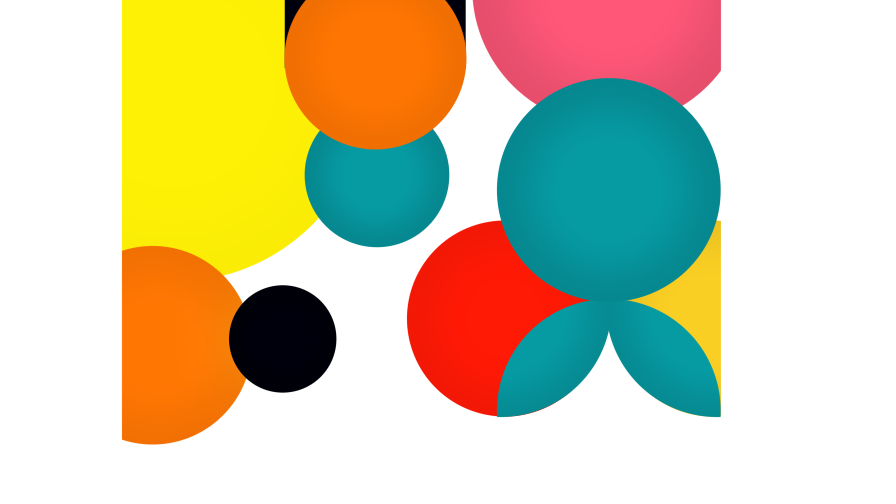
This background is drawn by a WebGL 1 fragment shader. Its source:

```glsl
precision highp float;

uniform vec2 u_resolution;

const vec3 WHITE = vec3(1.0);
const vec3 YELLOW = vec3(1.0, 0.945, 0.02);
const vec3 GOLD = vec3(0.98, 0.81, 0.14);
const vec3 ORANGE = vec3(1.0, 0.46, 0.01);
const vec3 RED = vec3(1.0, 0.10, 0.02);
const vec3 PINK = vec3(1.0, 0.34, 0.47);
const vec3 TEAL = vec3(0.025, 0.605, 0.64);
const vec3 INK = vec3(0.0, 0.0, 0.05);

float circle(vec2 p, vec2 center, float radius) {
    return length(p - center) - radius;
}

float box(vec2 p, vec2 low, vec2 high) {
    vec2 d = abs(p - 0.5 * (low + high)) - 0.5 * (high - low);
    return length(max(d, 0.0)) + min(max(d.x, d.y), 0.0);
}

float coverage(float dist, float pixel) {
    return 1.0 - smoothstep(-0.7 * pixel, 0.7 * pixel, dist);
}

// Paints a shape whose colour darkens softly towards its rim.
vec3 paint(vec3 base, vec3 color, float dist, float rimWidth, float rimShade, float pixel) {
    float rim = smoothstep(-rimWidth, 0.0, dist);
    return mix(base, color * (1.0 - rimShade * rim), coverage(dist, pixel));
}

vec3 disc(vec3 base, vec3 color, vec2 p, vec2 center, float radius, float rimShade, float pixel) {
    return paint(base, color, circle(p, center, radius), 0.6 * radius, rimShade, pixel);
}

void main() {
    // Canvas height is one unit; the composition stays centred.
    float pixel = 1.0 / u_resolution.y;
    vec2 p = (gl_FragCoord.xy - 0.5 * u_resolution) * pixel + vec2(0.8889, 0.5);
    vec3 color = WHITE;

    // Upper left group
    color = disc(color, YELLOW, p, vec2(0.347, 0.826), 0.385, 0.02, pixel);
    color = paint(color, INK, box(p, vec2(0.565, 0.865), vec2(0.924, 1.1)), 0.1, 0.0, pixel);
    color = disc(color, TEAL, p, vec2(0.748, 0.653), 0.1435, 0.12, pixel);
    color = disc(color, ORANGE, p, vec2(0.745, 0.884), 0.1805, 0.06, pixel);

    // Lower left pair, with a faint warm glow beside the dark disc
    vec2 darkCenter = vec2(0.561, 0.3275);
    float glow = exp(-18.0 * max(circle(p, darkCenter, 0.1065), 0.0));
    vec3 warmOrange = ORANGE + vec3(0.0, 0.06, 0.02) * glow;
    color = disc(color, warmOrange, p, vec2(0.303, 0.315), 0.197, 0.05, pixel);
    color = disc(color, INK, p, darkCenter, 0.1065, 0.4, pixel);

    // Large discs on the right
    color = disc(color, PINK, p, vec2(1.211, 1.024), 0.274, 0.10, pixel);
    color = disc(color, RED, p, vec2(1.002, 0.368), 0.1945, 0.05, pixel);
    color = disc(color, GOLD, p, vec2(1.414, 0.368), 0.1945, 0.06, pixel);

    // Mirrored leaves: each is the overlap of two circles
    vec2 axis = vec2(1.208, 0.185);
    float leafTop = circle(p, axis, 0.222);
    for (int i = 0; i < 2; i++) {
        float side = float(i) * 2.0 - 1.0;
        float leafBottom = circle(p, vec2(axis.x + side * 0.2153, 0.3935), 0.221);
        float rim = smoothstep(-0.1, 0.0, leafBottom);
        vec3 leafColor = TEAL * (1.0 - 0.10 * rim);
        color = mix(color, leafColor, coverage(max(leafTop, leafBottom), pixel));
    }
    color = disc(color, TEAL, p, vec2(axis.x, 0.623), 0.222, 0.12, pixel);

    // White margins on both sides
    float panel = box(p, vec2(0.242, -1.0), vec2(1.4305, 2.0));
    color = mix(WHITE, color, coverage(panel, pixel));

    gl_FragColor = vec4(color, 1.0);
}
```
